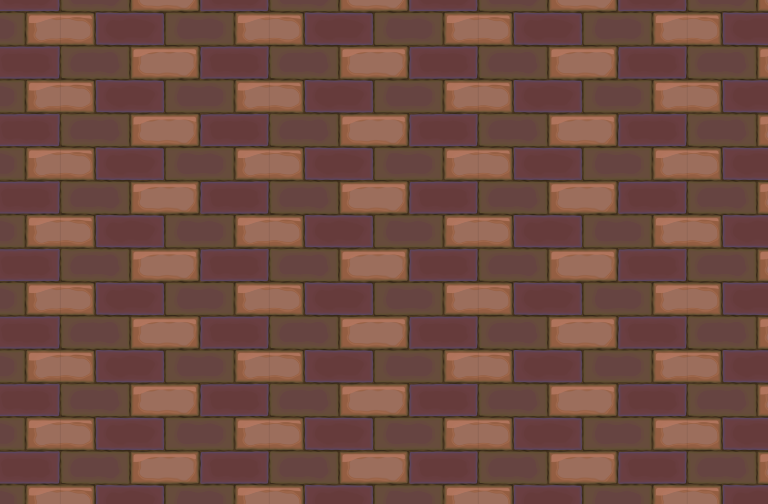
This texture is drawn by a WebGL 2 fragment shader. Its source:

```glsl
#version 300 es
precision highp float;

uniform vec2 u_resolution;
out vec4 fragColor;

// Layout, in canvas heights
const vec2 BRICK = vec2(0.1382, 0.06696);
const vec2 ORIGIN = vec2(0.2579, 0.0387);

const vec3 MORTAR = vec3(0.27, 0.20, 0.12);
const vec3 OLIVE = vec3(0.37, 0.31, 0.19);
const vec3 PURPLE = vec3(0.35, 0.28, 0.40);

vec2 hash2(vec2 p) {
    p = vec2(dot(p, vec2(127.1, 311.7)), dot(p, vec2(269.5, 183.3)));
    return fract(sin(p) * 43758.55) * 2.0 - 1.0;
}

float gradientNoise(vec2 p) {
    vec2 i = floor(p), f = fract(p);
    vec2 u = f * f * (3.0 - 2.0 * f);
    vec2 e = vec2(0.0, 1.0);
    float low = mix(dot(hash2(i), f), dot(hash2(i + e.yx), f - e.yx), u.x);
    float high = mix(dot(hash2(i + e), f - e), dot(hash2(i + e.yy), f - e.yy), u.x);
    return mix(low, high, u.y);
}

float roundedBox(vec2 p, vec2 halfSize, float radius) {
    vec2 d = abs(p) - halfSize + radius;
    return length(max(d, 0.0)) + min(max(d.x, d.y), 0.0) - radius;
}

float fill(float d, float blur) {
    return 1.0 - smoothstep(-blur, blur, d);
}

// Glazed orange face: pale pool, bright upper left streak
vec3 orangeFace(vec2 q, vec2 seed, float blur) {
    float wave = gradientNoise(q * vec2(2.2, 3.5) + seed * 7.3);
    float pool = roundedBox(q - vec2(0.07, -0.03), vec2(0.80, 0.31), 0.26) + 0.16 * wave;
    vec3 c = mix(vec3(0.58, 0.37, 0.26), vec3(0.63, 0.41, 0.30), fill(pool - 0.05, blur));
    c = mix(c, vec3(0.59, 0.38, 0.27), fill(pool - 0.02, blur));
    c = mix(c, vec3(0.61, 0.43, 0.36), fill(pool, blur));
    float thickness = mix(0.19, 0.04, smoothstep(-0.9, -0.15, q.x));
    thickness += 0.04 * smoothstep(0.55, 0.9, q.x);
    float streak = max(roundedBox(q, vec2(0.93, 0.40), 0.08), 0.37 - thickness - q.y + 0.10 * wave);
    return mix(c, vec3(0.71, 0.47, 0.38), 0.85 * fill(streak, blur));
}

// Matte face: soft centre stain over a plain ground
vec3 matteFace(vec2 q, vec2 seed, vec3 ground, vec3 stain, float blur) {
    float wave = gradientNoise(q * vec2(2.5, 4.0) + seed * 5.1);
    float d = roundedBox(q, vec2(0.70, 0.28), 0.24) + 0.12 * wave;
    vec3 c = mix(ground, stain, 0.35 * fill(d - 0.09, blur));
    return mix(c, stain, fill(d, blur));
}

void main() {
    vec2 p = gl_FragCoord.xy / u_resolution.y;
    float pixel = 1.0 / (u_resolution.y * BRICK.y);
    float blur = 0.7 * pixel;

    // Alternate courses move by one and a half bricks
    vec2 grid = (p - ORIGIN) / BRICK;
    float course = floor(grid.y);
    float odd = mod(course, 2.0);
    grid.x += 1.5 * odd;
    float kind = mod(floor(grid.x), 3.0);
    vec2 seed = vec2(kind, odd) + 1.0;
    vec2 q = (fract(grid) - 0.5) * vec2(BRICK.x / BRICK.y, 1.0);

    // Slightly skewed brick outline with worn edges
    vec2 skew = 0.012 * hash2(seed * 3.7);
    float wear = 0.018 * gradientNoise(q * 5.0 + seed * 11.0);
    vec2 halfSize = vec2(0.5 * BRICK.x / BRICK.y, 0.5) - 0.027;
    float edge = roundedBox(q + skew * q.yx, halfSize, 0.045) + wear;

    // Faces: 0 orange, 1 maroon, 2 brown
    vec3 face;
    vec3 rim = OLIVE;
    if (kind < 0.5) {
        face = orangeFace(q, seed, blur);
        float seam = fill(abs(q.x) - 0.012, blur);
        face *= 1.0 - 0.09 * seam * odd;
    } else if (kind < 1.5) {
        face = matteFace(q, seed, vec3(0.415, 0.245, 0.255), vec3(0.40, 0.232, 0.232), 0.03);
        rim = PURPLE;
    } else {
        face = matteFace(q, seed, vec3(0.405, 0.298, 0.235), vec3(0.40, 0.265, 0.255), blur);
    }

    // Soft tinted border, then a crisp rim line
    face = mix(face, rim, 0.40 * smoothstep(-0.11, -0.02, edge));
    face = mix(face, rim, 0.75 * fill(-edge - 0.032, blur));

    float grime = gradientNoise(q * 6.0 + seed * 4.3);
    vec3 joint = MORTAR * (1.0 + 0.6 * grime);
    vec3 color = mix(joint, face, fill(edge, blur));
    fragColor = vec4(color, 1.0);
}
```
